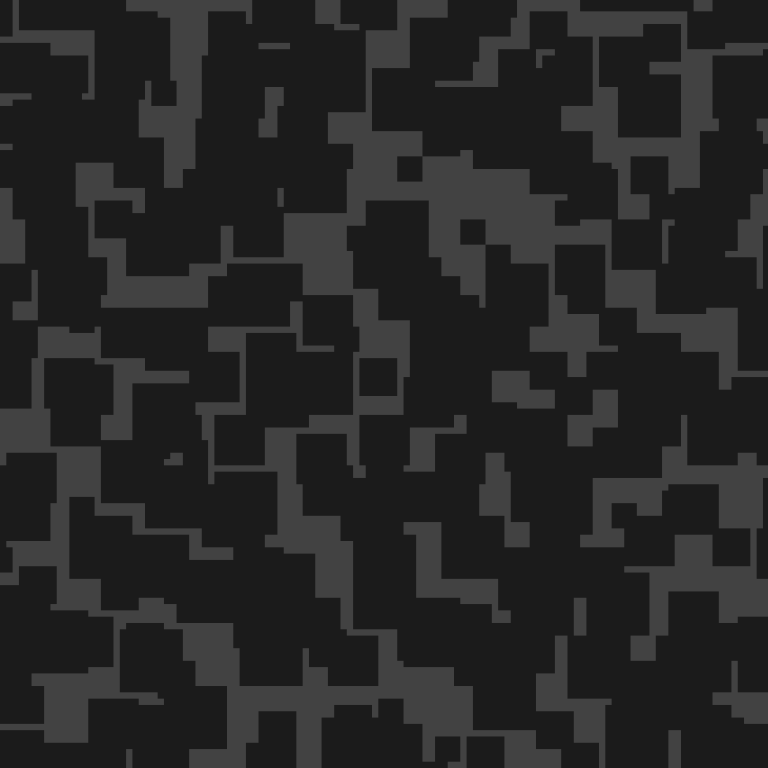
A WebGL 2 fragment shader for this pattern:

```glsl
#version 300 es
precision highp float;

uniform vec2 u_resolution;
out vec4 fragColor;

vec3 hash3(vec2 p) {
    vec3 q = fract(p.xyx * vec3(0.1031, 0.1030, 0.0973));
    q += dot(q, q.yxz + 33.33);
    return fract((q.xxy + q.yzz) * q.zyx);
}

// 1 where a lattice block lies inside any scattered square, else 0
float squareUnion(vec2 block) {
    const float pitch = 8.1;
    vec2 home = floor(block / pitch);
    float covered = 0.0;
    for (int y = 0; y < 3; y++) {
        for (int x = 0; x < 3; x++) {
            vec2 cell = home - vec2(x, y);
            vec3 rnd = hash3(cell + 57.0);
            vec2 corner = ceil((cell + rnd.xy) * pitch);
            float side = 4.0 + 2.0 * floor(4.0 * pow(rnd.z, 0.8));
            vec2 inside = step(corner, block) * step(block, corner + side - 1.0);
            covered = max(covered, inside.x * inside.y);
        }
    }
    return covered;
}

void main() {
    float blocksAcross = 121.8;
    float minSide = min(u_resolution.x, u_resolution.y);
    vec2 p = gl_FragCoord.xy / minSide * blocksAcross;
    float pixelSize = blocksAcross / minSide;

    // Blend the four nearest blocks over one pixel at their shared borders
    vec2 block = floor(p - 0.5);
    vec2 blend = clamp((fract(p - 0.5) - 0.5) / pixelSize + 0.5, 0.0, 1.0);
    float lower = mix(squareUnion(block), squareUnion(block + vec2(1, 0)), blend.x);
    float upper = mix(squareUnion(block + vec2(0, 1)), squareUnion(block + 1.0), blend.x);
    float dark = mix(lower, upper, blend.y);

    vec3 gapGrey = vec3(0.26);
    vec3 squareGrey = vec3(0.104);
    fragColor = vec4(mix(gapGrey, squareGrey, dark), 1.0);
}
```
